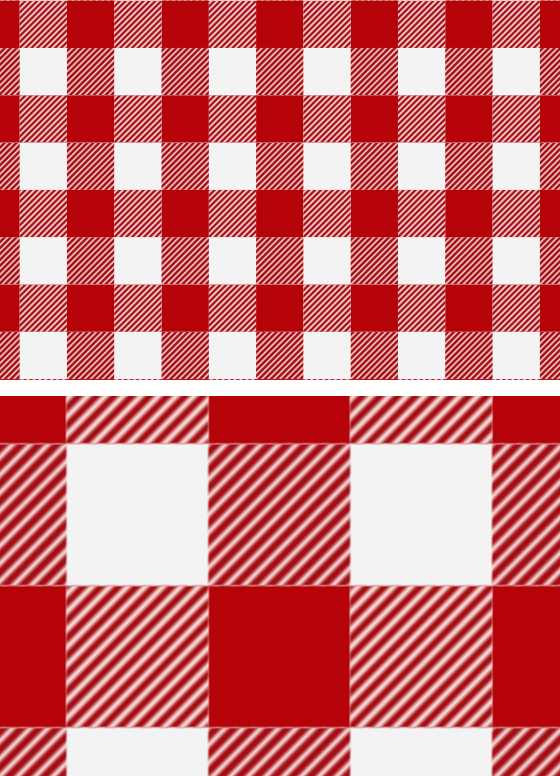
Top: the whole. Bottom: its middle third, enlarged.
Reproduce this pattern procedurally as a Shadertoy shader.

```glsl
// Red and white gingham cloth: solid squares where bands cross or are absent,
// and diagonal twill stripes where only one band runs.
// Bands and stripes are periodic distance functions in units of canvas height.

const float PERIOD = 0.2489;                  // one red band plus one white gap
const vec2 WHITE_CORNER = vec2(0.0517, 0.0025); // lower left of a white square
const float STRIPES_PER_PERIOD = 16.0;
const float COLUMN_RED = 0.63;                // red share of stripes in red columns
const float ROW_RED = 0.57;                   // red share of stripes in red rows
const float STRIPE_SOFTNESS = 0.0026;
const float BAND_SOFTNESS = 0.0016;

const vec3 SOLID_RED = vec3(0.71, 0.01, 0.035);
const vec3 SOLID_WHITE = vec3(0.957, 0.953, 0.953);
const vec3 THREAD_RED = vec3(0.64, 0.05, 0.08);
const vec3 THREAD_WHITE = vec3(0.97, 0.86, 0.85);

// Signed distance, in periods, inside a repeating bar centred at 0.5
float barDistance(float phase, float share) {
    return 0.5 * share - abs(fract(phase) - 0.5);
}

float softEdge(float distanceInside, float softness) {
    return smoothstep(-softness, softness, distanceInside);
}

// Red amount of the rising diagonal stripes
float twill(float phase, float share, float softness) {
    float perpendicular = PERIOD / STRIPES_PER_PERIOD * inversesqrt(2.0);
    return softEdge(barDistance(phase, share) * perpendicular, softness);
}

void mainImage(out vec4 fragColor, in vec2 fragCoord) {
    float pixel = 1.0 / iResolution.y;
    vec2 cell = (fragCoord * pixel - WHITE_CORNER) / PERIOD;

    // Red bands fill the second half of each period
    float bandEdge = max(BAND_SOFTNESS, 0.6 * pixel);
    float column = softEdge(barDistance(cell.x - 0.25, 0.5) * PERIOD, bandEdge);
    float row = softEdge(barDistance(cell.y - 0.25, 0.5) * PERIOD, bandEdge);

    // Row stripes fall between the column stripes, as in a weave
    float stripeEdge = max(STRIPE_SOFTNESS, 0.7 * pixel);
    float phase = (cell.x - cell.y) * STRIPES_PER_PERIOD;
    float columnStripes = twill(phase, COLUMN_RED, stripeEdge);
    float rowStripes = twill(phase + 0.5, ROW_RED, stripeEdge);
    vec3 threads = mix(THREAD_WHITE, THREAD_RED, mix(columnStripes, rowStripes, row));

    // Solid squares first, then stripes where exactly one band is present
    vec3 solid = mix(SOLID_WHITE, SOLID_RED, row * column);
    float singleBand = row + column - 2.0 * row * column;
    fragColor = vec4(mix(solid, threads, singleBand), 1.0);
}
```
